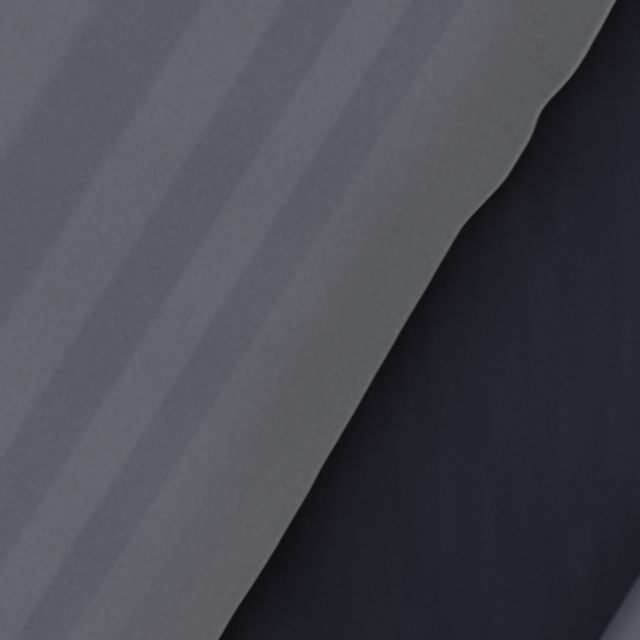
Give the GLSL for this texture, as a three.js fragment shader.

```glsl
// Draws a grey tone-striped cloth folded diagonally over a dark cloth.
varying vec2 vUv;

float hash(vec2 p) {
  vec3 q = fract(p.xyx * 0.1031);
  q += dot(q, q.yzx + 33.33);
  return fract((q.x + q.y) * q.z);
}

float noise(vec2 p) {
  vec2 i = floor(p), f = fract(p);
  f = f * f * (3.0 - 2.0 * f);
  return mix(mix(hash(i), hash(i + vec2(1.0, 0.0)), f.x),
             mix(hash(i + vec2(0.0, 1.0)), hash(i + 1.0), f.x), f.y);
}

// Horizontal place of the hem at height y, with its small kinks
float hemAt(float y) {
  float x = 0.341 + 0.623 * y;
  x -= 0.019 * smoothstep(0.08, 0.63, y);
  x += 0.019 * smoothstep(0.64, 0.73, y);
  x -= 0.008 * exp(-pow((y - 0.83) / 0.03, 2.0));
  x += 0.004 * smoothstep(0.84, 0.89, y) * smoothstep(1.0, 0.95, y);
  return x + 0.003 * (noise(vec2(y * 22.0, 4.0)) - 0.5);
}

// Satin stripes that grow narrower toward the hem
vec3 stripedCloth(vec2 uv, float across, float inside) {
  float x = across - 0.245;
  float phase = x * (3.06 + 3.37 * x);
  float fromBand = abs(fract(phase + 0.5) - 0.5);
  float band = 1.0 - smoothstep(0.21, 0.29, fromBand);
  band *= smoothstep(-0.5, -0.3, phase) * mix(1.0, 0.4, smoothstep(0.65, 0.85, across));
  vec3 col = mix(vec3(0.388, 0.388, 0.424), vec3(0.358, 0.358, 0.397), band);

  // Warm shade along the turned edge
  float warm = smoothstep(0.24, 0.04, inside) * mix(0.65, 1.0, smoothstep(0.1, 0.5, uv.y));
  col = mix(col, vec3(0.345, 0.347, 0.353), warm * 0.85);

  // Thin pale rim at the hem
  float rim = exp(-pow((inside - 0.004) / 0.004, 2.0));
  col += rim * mix(0.025, 0.07, smoothstep(0.55, 0.9, uv.y));
  return col + 0.012 * (noise(uv * 7.0) - 0.5);
}

// Dark cloth with the shadow cast by the fold
vec3 darkCloth(vec2 uv, float across, float outside) {
  float lit = 1.0 - exp(-max(outside, 0.0) / 0.075);
  vec3 col = mix(vec3(0.067, 0.063, 0.078), vec3(0.153, 0.153, 0.194), lit);
  col *= 1.0 - 0.1 * smoothstep(0.4, 0.0, uv.y);
  col += 0.012 * (noise(vec2(uv.x * 50.0, uv.y * 9.0)) - 0.5);

  // Second fold in the lower right corner
  col *= 1.0 - 0.15 * smoothstep(1.42, 1.55, across);
  vec3 fold = mix(vec3(0.25, 0.25, 0.29), vec3(0.35, 0.35, 0.39), smoothstep(1.555, 1.61, across));
  return mix(col, fold, smoothstep(1.551, 1.563, across));
}

void main() {
  vec2 uv = vUv;
  float across = uv.x + 0.62 * (1.0 - uv.y);
  float side = (uv.x - hemAt(uv.y)) * 0.85;
  vec3 col = mix(stripedCloth(uv, across, -side), darkCloth(uv, across, side),
                 smoothstep(-0.0025, 0.0025, side));

  // Fine woven grain
  float grain = noise(uv * 260.0) + 0.6 * noise(uv * vec2(150.0, 110.0) + 31.0) - 0.8;
  col += grain * mix(0.02, 0.008, step(0.0, side));
  gl_FragColor = vec4(col, 1.0);
}
```
